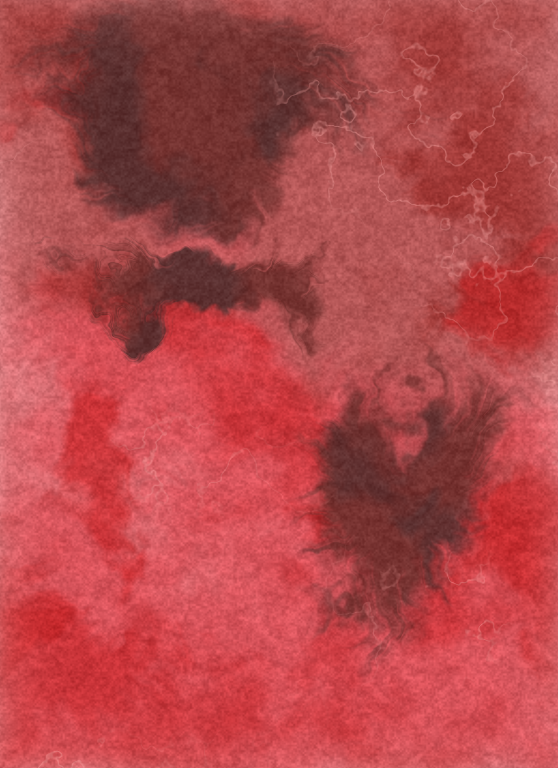
This texture is drawn by a WebGL 2 fragment shader. Its source:

```glsl
#version 300 es
precision highp float;
// Red watercolour washes with feathered blooms, dark stains and grainy paper.

#define PINK   vec3(0.86, 0.47, 0.49)
#define ROSE   vec3(0.85, 0.33, 0.36)
#define RED    vec3(0.79, 0.20, 0.22)
#define DUSTY  vec3(0.71, 0.34, 0.34)
#define BRICK  vec3(0.62, 0.21, 0.20)
#define UMBER  vec3(0.44, 0.19, 0.18)
#define CORE   vec3(0.33, 0.18, 0.18)
#define WASHES 18
#define STAINS 3
#define GRAIN  0.24
#define FEATHER 0.42

uniform vec2 u_resolution;
out vec4 fragColor;

float hash(vec2 p) {
    vec3 q = fract(vec3(p.xyx) * 0.1031);
    q += dot(q, q.yzx + 33.33);
    return fract((q.x + q.y) * q.z);
}

float noise(vec2 p) {
    vec2 i = floor(p), f = fract(p);
    f = f * f * (3.0 - 2.0 * f);
    return mix(mix(hash(i), hash(i + vec2(1, 0)), f.x),
               mix(hash(i + vec2(0, 1)), hash(i + vec2(1, 1)), f.x), f.y);
}

float fbm(vec2 p) {
    float sum = 0.0, amp = 0.5;
    for (int i = 0; i < 5; i++) {
        sum += amp * noise(p);
        p = mat2(1.6, 1.2, -1.2, 1.6) * p + 17.3;
        amp *= 0.5;
    }
    return sum / 0.97;
}

// Coverage of a wet blob whose rim spreads in radial fibres.
float bloom(vec2 q, float seed, float softness) {
    float d = length(q);
    vec2 dir = q / max(d, 0.001);
    float fibre = 0.65 * noise(dir * 11.0 + d * 1.5 + seed * 7.0 + 40.0)
                + 0.35 * noise(dir * 25.0 + d * 3.0 + seed * 5.0 + 80.0);
    d += (fibre - 0.5) * FEATHER * smoothstep(0.3, 1.0, d);
    return 1.0 - smoothstep(1.0 - softness, 1.0 + softness, d);
}

void main() {
    vec2 p = gl_FragCoord.xy / u_resolution.y;
    float aspect = u_resolution.x / u_resolution.y;
    vec2 uv = vec2(p.x / aspect, p.y);
    vec2 warp = vec2(fbm(p * 8.0 + 3.1), fbm(p * 8.0 + 61.7)) - 0.5;
    vec2 fineWarp = vec2(noise(p * 55.0), noise(p * 55.0 + 29.0)) - 0.5;
    vec2 wet = p + warp * 0.15 + fineWarp * 0.007;

    // Overlapping washes set the pigment tone, pale to deep.
    float tone = fbm(wet * 4.0 + 12.0);
    for (int i = 0; i < WASHES; i++) {
        float k = float(i);
        vec2 centre = vec2(fract(k * 0.618 + 0.2) * aspect, (k + 0.5) / float(WASHES));
        float radius = 0.09 + 0.09 * hash(vec2(k, 4.0));
        vec2 q = (wet - centre) / (radius * vec2(1.25, 0.85));
        float cover = bloom(q, k, 0.3);
        tone = mix(tone, 0.12 + 0.76 * hash(vec2(k, 9.0)), cover * 0.6);
    }
    tone += (fbm(p * 16.0 + 5.0) - 0.5) * 0.4;

    // Bright reds below, dusty brick tones above.
    float height = uv.y + 0.25 * (uv.x - 0.5) + (fbm(wet * 4.5 + 31.0) - 0.5) * 0.75;
    float dusty = smoothstep(0.43, 0.67, height);
    vec3 bright = mix(PINK, ROSE, smoothstep(0.08, 0.40, tone));
    bright = mix(bright, RED, smoothstep(0.38, 0.70, tone));
    vec3 dull = mix(DUSTY, BRICK, smoothstep(0.32, 0.66, tone));
    vec3 col = mix(bright, dull, dusty);

    // Concentrated red seeping between washes.
    float seep = smoothstep(0.58, 0.74, fbm(wet * 7.0 + 90.0));
    col = mix(col, vec3(0.76, 0.11, 0.12), seep * 0.6);

    // Dark stains along a falling diagonal, smallest in the middle.
    float dark = 0.0;
    for (int i = 0; i < STAINS; i++) {
        float k = float(i), t = k / float(STAINS - 1);
        float big = abs(2.0 * t - 1.0);
        vec2 centre = mix(vec2(0.35 * aspect, 0.87), vec2(0.71 * aspect, 0.35), t);
        centre += vec2(-0.12, 0.04) * (1.0 - big);
        vec2 size = mix(vec2(0.12, 0.045), mix(vec2(0.19, 0.125), vec2(0.15, 0.135), t), big);
        dark = max(dark, bloom((wet + warp * 0.1 - centre) / size, k + 50.0, 0.26));
    }
    vec3 stain = mix(CORE, UMBER, smoothstep(0.36, 0.62, fbm(wet * 8.0 + 7.0)));
    col = mix(col, stain, dark * 0.93);

    // Pale worn border.
    vec2 side = min(uv, 1.0 - uv) * vec2(aspect, 1.0);
    float rim = exp(-min(side.x, side.y) * 38.0) * fbm(p * 6.0 + 44.0);
    col = mix(col, vec3(0.87, 0.58, 0.59), rim * 0.75);

    // Thin dried tide lines in scattered patches.
    float tide = 1.0 - smoothstep(0.0, 0.02, abs(fbm(p * 13.0 + 70.0) - 0.5));
    tide *= smoothstep(0.55, 0.8, noise(p * 5.0 + 8.0));
    col = mix(col, vec3(0.93, 0.62, 0.61), tide * 0.35);

    // Pigment granulation and paper tooth.
    vec2 fibrous = p + warp * 0.05 + fineWarp * 0.01;
    float clumps = noise(fibrous * vec2(75.0, 95.0)) - 0.5;
    float tooth = noise(p * vec2(190.0, 230.0)) - 0.5;
    float dust = noise(p * 410.0 + 13.0) - 0.5;
    float grain = 0.35 * clumps + 0.4 * tooth + 0.45 * dust;
    col *= 1.0 + GRAIN * grain;
    col += vec3(0.02, 0.07, 0.07) * grain;

    fragColor = vec4(clamp(col, 0.0, 1.0), 1.0);
}
```
